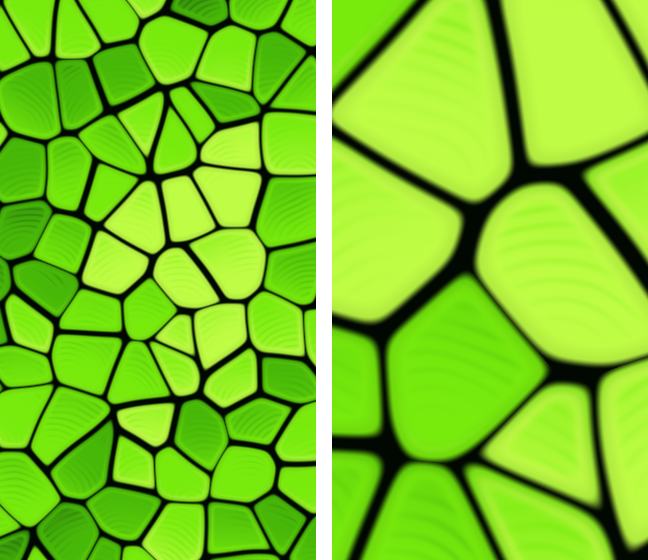
Left, the full canvas; right, a detail of the centre.
Reproduce this pattern procedurally as a WebGL 1 fragment shader.

```glsl
precision highp float;
// Glowing green stained-glass cells with soft black leading and faint ripples.

uniform vec2 u_resolution;

const float CELLS_PER_HEIGHT = 10.5;
const float WARP_AMOUNT = 0.10;      // bends the cell walls
const float CORNER_SHARPNESS = 26.0; // lower rounds the corners more
const float THIN_WALL = -0.026;      // negative walls fade to green seams
const float THICK_WALL = 0.036;
const float WALL_SOFTNESS = 0.058;
const float RIM_DISTANCE = 0.10;
const float RIM_GAIN = 0.10;
const float RIPPLE_FREQUENCY = 54.0;
const float RIPPLE_GAIN = 0.075;
const float SLOPE_GAIN = 0.20;

const vec3 INK = vec3(0.005, 0.035, 0.005);
const vec3 FOREST = vec3(0.17, 0.50, 0.04);
const vec3 LEAF = vec3(0.28, 0.72, 0.03);
const vec3 LIME = vec3(0.47, 0.92, 0.05);
const vec3 PALE = vec3(0.75, 0.99, 0.27);

vec2 hash2(vec2 p) {
  vec2 q = vec2(dot(p, vec2(127.1, 311.7)), dot(p, vec2(269.5, 183.3)));
  return fract(sin(q) * 43758.545);
}

float gradientNoise(vec2 p) {
  vec2 i = floor(p), f = fract(p);
  vec2 u = f * f * f * (f * (f * 6.0 - 15.0) + 10.0);
  vec2 e = vec2(1.0, 0.0);
  float a = dot(hash2(i) * 2.0 - 1.0, f);
  float b = dot(hash2(i + e.xy) * 2.0 - 1.0, f - e.xy);
  float c = dot(hash2(i + e.yx) * 2.0 - 1.0, f - e.yx);
  float d = dot(hash2(i + e.xx) * 2.0 - 1.0, f - e.xx);
  return mix(mix(a, b, u.x), mix(c, d, u.x), u.y);
}

vec2 cellSite(vec2 id) {
  return id + 0.02 + 0.96 * hash2(id);
}

// Id of the cell whose site lies nearest to p.
vec2 nearestCell(vec2 p) {
  vec2 base = floor(p), best = base;
  float bestDistance = 100.0;
  for (int y = -2; y <= 2; y++) {
    for (int x = -2; x <= 2; x++) {
      vec2 id = base + vec2(float(x), float(y));
      vec2 r = cellSite(id) - p;
      float d = dot(r, r);
      if (d < bestDistance) {
        bestDistance = d;
        best = id;
      }
    }
  }
  return best;
}

// Rounded distance to the walls; each wall has its own thickness.
float wallDistance(vec2 p, vec2 id) {
  vec2 site = cellSite(id);
  float sum = 0.0;
  for (int y = -2; y <= 2; y++) {
    for (int x = -2; x <= 2; x++) {
      if (x == 0 && y == 0) continue;
      vec2 other = id + vec2(float(x), float(y));
      vec2 otherSite = cellSite(other);
      float d = dot(0.5 * (site + otherSite) - p, normalize(otherSite - site));
      float wall = mix(THIN_WALL, THICK_WALL, hash2(id + other + 0.37).x);
      sum += exp(-CORNER_SHARPNESS * (d - wall));
    }
  }
  return -log(sum) / CORNER_SHARPNESS;
}

vec3 glassColor(float tone) {
  vec3 c = mix(FOREST, LEAF, smoothstep(0.0, 0.22, tone));
  c = mix(c, LIME, smoothstep(0.22, 0.56, tone));
  return mix(c, PALE, smoothstep(0.62, 0.95, tone));
}

void main() {
  vec2 p = gl_FragCoord.xy / u_resolution.y * CELLS_PER_HEIGHT;
  vec2 canvas = vec2(u_resolution.x / u_resolution.y, 1.0) * CELLS_PER_HEIGHT;
  vec2 warp = vec2(gradientNoise(p * 0.8), gradientNoise(p * 0.8 + 31.7));
  vec2 q = p + WARP_AMOUNT * warp;

  vec2 id = nearestCell(q);
  vec2 site = cellSite(id);
  vec2 random = hash2(id + 57.3);
  float d = wallDistance(q, id);

  // Each pane has one tone, brighter towards the middle of the canvas.
  vec2 fromCenter = site / canvas - 0.5;
  float glow = exp(-5.0 * dot(fromCenter, fromCenter));
  float tone = 0.72 * random.x + 0.5 * glow - 0.08;

  // Shading inside the pane: a slope, arched ripples and a lighter rim.
  vec2 local = q - site;
  float interior = smoothstep(0.06, 0.20, d);
  vec2 slope = vec2(random.y - 0.5, -0.8);
  tone += SLOPE_GAIN * dot(local, slope);
  float radius = length(local - vec2(1.4 * random.y - 0.7, -0.75));
  float wave = 0.5 + 0.5 * sin(RIPPLE_FREQUENCY * radius + 5.0 * gradientNoise(q * 1.7));
  float patches = smoothstep(-0.35, 0.35, gradientNoise(q * 1.3 + 9.1));
  tone -= RIPPLE_GAIN * wave * wave * interior * patches;
  float rim = (d - RIM_DISTANCE) / 0.035;
  tone += RIM_GAIN * exp(-rim * rim);

  // Soft dark leading between the panes.
  float light = smoothstep(0.0, WALL_SOFTNESS, d);
  vec3 color = mix(INK, glassColor(tone), light);
  color *= 0.93 + 0.07 * smoothstep(0.04, 0.16, d);
  gl_FragColor = vec4(color, 1.0);
}
```
